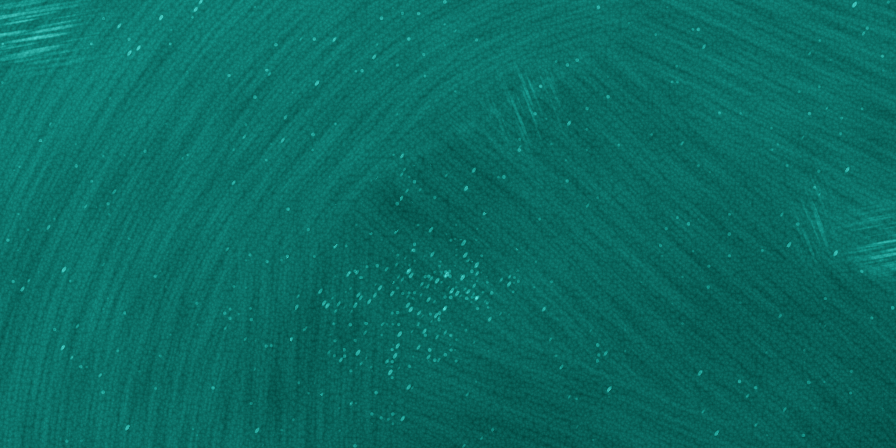
This texture is drawn by a WebGL 1 fragment shader. Its source:

```glsl
precision highp float;
// Teal paint swept by a dry brush: a wide arc on the left, crossing strokes on
// the right, ridges and light flecks. Bristles are stretched cellular noise,
// blended zone by zone, over a slow tone of layered sines.

uniform vec2 u_resolution;

vec2 hash2(vec2 p) {
  return fract(sin(vec2(dot(p, vec2(127.1, 311.7)), dot(p, vec2(269.5, 183.3)))) * 43758.55);
}

// Cellular noise: distance to the nearest scattered point
float cell(vec2 p) {
  vec2 base = floor(p), f = p - base;
  float nearest = 2.0;
  for (int j = -1; j <= 1; j++) {
    for (int i = -1; i <= 1; i++) {
      vec2 o = vec2(float(i), float(j));
      vec2 d = o + hash2(base + o) - f;
      nearest = min(nearest, dot(d, d));
    }
  }
  return sqrt(nearest);
}

vec2 turn(vec2 p, float degrees) {
  float a = radians(degrees);
  return vec2(cos(a) * p.x + sin(a) * p.y, cos(a) * p.y - sin(a) * p.x);
}

// Bristle marks running along q.x, centred on zero
float bristles(vec2 q) {
  q.y += 0.004 * sin(q.x * 9.0 + q.y * 5.0);
  float coarse = cell(q * vec2(2.5, 42.0));
  float fine = cell(q * vec2(7.0, 115.0) + 31.0);
  return 0.45 - mix(coarse, fine, 0.55);
}

// Soft elliptical patch
float patchAt(vec2 p, vec2 centre, vec2 size) {
  vec2 d = (p - centre) / size;
  return exp(-dot(d, d));
}

// Thin paint ridge between two points, fading at its ends
float ridge(vec2 p, vec2 a, vec2 b, float width) {
  vec2 ab = b - a;
  float t = dot(p - a, ab) / dot(ab, ab);
  float d = length(p - a - ab * t + vec2(0.0, 0.012 * sin(t * 3.1)));
  return exp(-d * d / (width * width)) * smoothstep(0.0, 0.2, t) * smoothstep(1.0, 0.6, t);
}

// Scattered flecks, one candidate per grid cell
float flecks(vec2 p, float chance) {
  vec2 id = floor(p), r = hash2(id + 7.0);
  vec2 d = fract(p) - 0.3 - 0.4 * hash2(id + 53.0);
  float size = 0.12 + 0.2 * r.y;
  return smoothstep(size + 0.18, size - 0.1, length(d)) * step(r.x, chance) * (0.4 + 0.6 * r.y);
}

void main() {
  vec2 p = gl_FragCoord.xy / u_resolution.y;
  p.x *= 2.0 * u_resolution.y / u_resolution.x;

  // Zones of brush direction
  vec2 fromHub = p - vec2(1.65, -0.17);
  float radius = length(fromHub);
  float sweep = smoothstep(1.06, 1.17, radius) * smoothstep(1.55, 1.25, p.x);
  float fan = smoothstep(-0.03, 0.04, dot(p - vec2(1.35, 0.93), vec2(0.69, 0.72)));
  float low = smoothstep(0.03, -0.05, p.y - 0.25 + 0.4 * (p.x - 1.15));
  float upright = smoothstep(0.48, 0.56, p.x) * smoothstep(0.95, 0.8, p.x) * smoothstep(0.6, 0.35, p.y);

  float marks = 0.8 * bristles(turn(p, -42.0));
  marks = mix(marks, 0.7 * bristles(turn(p, -22.0) + 3.0), low);
  marks = mix(marks, bristles(turn(p, -27.0 + 8.0 * p.y) + 5.0), fan);
  marks = mix(marks, bristles(vec2(atan(fromHub.y, -fromHub.x) * 1.2, radius)), sweep);
  marks = mix(marks, bristles(turn(p, 87.0) + 9.0), upright * 0.8);

  // Slow light and shade
  float tone = 0.388 + 0.06 * p.y - 0.022 * p.x + 0.028 * sweep + 0.022 * fan;
  tone += 0.010 * sin(p.x * 5.0 + 2.0 * sin(p.y * 4.0)) + 0.008 * sin(p.y * 11.0 - p.x * 7.0);
  tone -= 0.028 * patchAt(p, vec2(1.0, 0.58), vec2(0.16, 0.14));
  tone += 0.045 * patchAt(p, vec2(1.9, 0.5), vec2(0.2, 0.12));
  tone += 0.16 * marks;

  // Leathery grain
  tone += 0.10 * (0.45 - cell(p * 125.0)) + 0.05 * (0.45 - cell(p * 215.0 + 17.0));

  // Ridges left at the edges of strokes
  float broken = 0.5 + 1.4 * (0.6 - cell(p * 60.0));
  float lines = ridge(p, vec2(1.02, 0.76), vec2(1.58, 0.29), 0.008);
  lines += 0.7 * ridge(p, vec2(1.12, 0.62), vec2(1.50, 0.33), 0.007);
  lines += 0.8 * ridge(p, vec2(1.31, 0.93), vec2(1.80, 0.52), 0.007);
  lines += 0.8 * ridge(p, vec2(1.08, 0.28), vec2(1.78, 0.00), 0.006);
  lines += 0.8 * ridge(p, vec2(0.80, 0.59), vec2(1.45, 0.96), 0.014);
  lines += ridge(p, vec2(0.49, -0.05), vec2(0.49, 0.15), 0.005);
  tone += 0.07 * lines * broken;

  // Dry patches where pale paint catches the bristles
  float level = smoothstep(-0.08, 0.28, bristles(turn(p, 8.0) + 2.0));
  float steep = smoothstep(0.0, 0.3, bristles(turn(p, -70.0) + 4.0));
  float dryLevel = patchAt(p, vec2(0.06, 0.93), vec2(0.13, 0.07));
  dryLevel += patchAt(p, vec2(2.0, 0.46), vec2(0.09, 0.06));
  float drySteep = patchAt(p, vec2(1.18, 0.76), vec2(0.08, 0.08));
  drySteep += 0.8 * patchAt(p, vec2(1.82, 0.5), vec2(0.04, 0.1));
  tone += 0.30 * level * dryLevel + 0.16 * steep * drySteep;

  // Flecks, thick in the lower middle and sparse elsewhere
  float crowd = patchAt(p, vec2(1.02, 0.37), vec2(0.11, 0.08));
  crowd += 0.5 * patchAt(p, vec2(0.87, 0.26), vec2(0.16, 0.16));
  crowd += 0.35 * patchAt(p, vec2(0.93, 0.59), vec2(0.05, 0.07));
  tone += 0.22 * flecks(p * 85.0, 0.012 + 0.3 * crowd);
  tone += 0.30 * flecks(turn(p, 55.0) * vec2(48.0, 95.0), 0.004 + 0.35 * crowd);

  // Teal ramp, paler in the highlights
  vec3 teal = mix(vec3(0.02, 0.33, 0.30), vec3(0.08, 0.57, 0.53), (tone - 0.33) / 0.24);
  teal += vec3(0.7, 0.0, 0.08) * max(tone - 0.57, 0.0);
  gl_FragColor = vec4(clamp(teal, 0.0, 1.0), 1.0);
}
```
